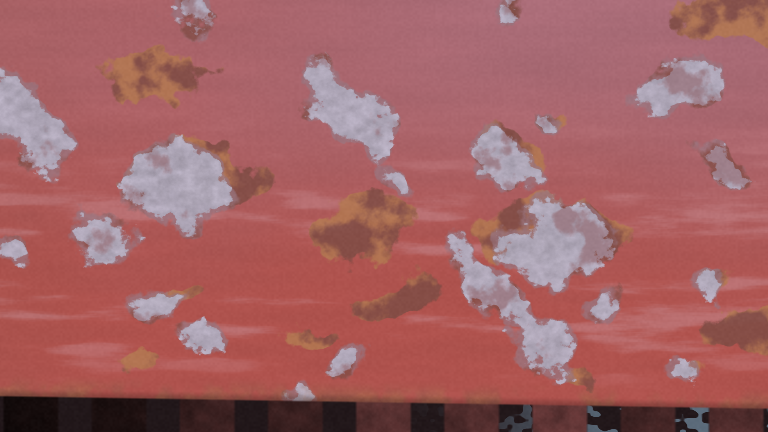
Give the GLSL for this texture, as a WebGL 1 fragment shader.

```glsl
precision highp float;
// Weathered red painted hull: flat patches of ochre rust and flaking pale primer
// are scattered by a low-discrepancy sequence and frayed with layered noise.
// A dark gap with worn supporting blocks runs under the lower edge.
uniform vec2 u_resolution;

const vec3 RED_LOW = vec3(0.69, 0.325, 0.305);
const vec3 RED_HIGH = vec3(0.67, 0.385, 0.405);
const vec3 ROSE = vec3(0.66, 0.43, 0.48);
const vec3 CHALK = vec3(0.74, 0.50, 0.52);
const vec3 OCHRE = vec3(0.70, 0.47, 0.32);
const vec3 BROWN = vec3(0.50, 0.30, 0.27);
const vec3 MAUVE = vec3(0.60, 0.46, 0.50);
const vec3 PALE = vec3(0.70, 0.68, 0.75);
const vec3 DARK = vec3(0.13, 0.09, 0.10);
const vec3 BLOCK = vec3(0.38, 0.21, 0.21);
const vec3 STEEL = vec3(0.36, 0.42, 0.48);

const int PATCHES = 30;
const float SMALLEST = 0.022;
const float LARGEST = 0.115;
const float FRAY = 0.065;
const float EDGE_LEFT = 0.083;
const float EDGE_RIGHT = 0.054;
const float SOFT = 0.005;

float hash(vec2 p) {
  return fract(sin(dot(p, vec2(127.1, 311.7))) * 43758.5453);
}

float noise(vec2 p) {
  vec2 i = floor(p), f = fract(p);
  f = f * f * (3.0 - 2.0 * f);
  return mix(mix(hash(i), hash(i + vec2(1.0, 0.0)), f.x),
             mix(hash(i + vec2(0.0, 1.0)), hash(i + 1.0), f.x), f.y);
}

float fbm(vec2 p) {
  float sum = 0.0, gain = 0.5;
  for (int i = 0; i < 5; i++) {
    sum += gain * noise(p);
    p = mat2(1.6, 1.2, -1.2, 1.6) * p + 7.3;
    gain *= 0.5;
  }
  return sum;
}

// Inside-positive distances: x for pale primer, y for ochre rust
vec2 patchFields(vec2 p, float aspect) {
  vec2 field = vec2(-1.0);
  for (int i = 0; i < PATCHES; i++) {
    float n = float(i) + 1.0;
    float height = pow(fract(n * 0.5698 + 0.3), 1.6);
    vec2 seat = vec2(aspect * fract(n * 0.7549 + 0.13), mix(0.11, 0.97, height));
    float size = mix(SMALLEST, LARGEST, pow(hash(vec2(n, 3.0)), 1.7));
    float kind = hash(vec2(n, 7.0));
    float lean = hash(vec2(n, 11.0)) - 0.3;
    vec2 q = p - seat;
    vec2 tilted = vec2(q.x + lean * q.y, q.y);
    float pale = size - length(tilted * vec2(1.0, mix(0.75, 1.5, kind)));
    vec2 shifted = q - vec2(lean, 0.2) * size;
    float rust = size * 0.95 - length(shifted * vec2(0.65, 1.35));
    if (kind < 0.72) field.x = max(field.x, pale);
    if (kind > 0.48) field.y = max(field.y, rust);
  }
  return field;
}

vec3 hullPaint(vec2 p, float aspect) {
  float cloud = fbm(p * 3.0 + 4.0);
  float streak = fbm(vec2(p.x * 4.0, p.y * 26.0) + 9.0);
  vec3 color = mix(RED_LOW, RED_HIGH, smoothstep(0.25, 0.9, p.y + 0.25 * (cloud - 0.5)));
  float glow = smoothstep(0.35, 1.1, p.y) * smoothstep(0.1, 0.75, p.x / aspect);
  color = mix(color, ROSE, 0.9 * glow);
  float band = smoothstep(0.05, 0.25, p.y) * (1.0 - smoothstep(0.45, 0.8, p.y));
  color = mix(color, CHALK, 0.6 * band * smoothstep(0.52, 0.75, streak));
  color = mix(color, BROWN, 0.3 * (1.0 - smoothstep(0.0, 0.25, p.x)) * cloud);
  return color * (0.96 + 0.08 * streak);
}

vec3 underside(vec2 p, float aspect) {
  float across = p.x * 4.9 + 0.15;
  float cell = floor(across);
  float side = abs(fract(across) - 0.5);
  float block = 1.0 - smoothstep(0.29, 0.33, side);
  float light = mix(0.25, 1.2, p.x / aspect) * (0.6 + 0.6 * hash(vec2(cell, 2.0)));
  vec3 color = mix(DARK, BLOCK * light * (0.7 + 0.6 * fbm(p * 30.0)), block);
  float glint = smoothstep(0.6, 0.7, noise(p * vec2(50.0, 75.0)));
  return mix(color, STEEL, glint * (1.0 - block) * smoothstep(0.5, 0.85, p.x / aspect));
}

void main() {
  float aspect = u_resolution.x / u_resolution.y;
  vec2 p = gl_FragCoord.xy / u_resolution.y;
  vec2 warp = vec2(fbm(p * 7.0), fbm(p * 7.0 + 31.0)) - 0.48;
  float ragged = fbm(p * 24.0 + 5.0) - 0.48;
  float mottle = fbm(p * 16.0 + 17.0);
  float flake = fbm(p * vec2(48.0, 60.0));
  vec2 field = patchFields(p + warp * 0.17, aspect) + ragged * FRAY;

  vec3 color = hullPaint(p, aspect);

  // Ochre rust with brown hearts
  vec3 rust = mix(OCHRE, BROWN, smoothstep(0.36, 0.6, mottle + field.y * 2.0));
  color = mix(color, rust, 0.88 * smoothstep(-SOFT, SOFT, field.y));

  // Worn mauve rim, then flaking primer
  vec3 rim = mix(MAUVE, BROWN, smoothstep(0.5, 0.68, mottle));
  color = mix(color, rim, 0.75 * smoothstep(-0.018, -0.006, field.x));
  float primer = smoothstep(-SOFT, SOFT, field.x + (flake - 0.5) * 0.055);
  vec3 chips = PALE * (0.86 + 0.26 * flake);
  chips = mix(chips, MAUVE, 0.75 * smoothstep(0.53, 0.68, mottle));
  color = mix(color, chips, 0.92 * primer);

  // Stained lower lip and the dark gap beneath it
  float rise = p.y - mix(EDGE_LEFT, EDGE_RIGHT, p.x / aspect);
  float stain = (1.0 - smoothstep(0.0, 0.055, rise)) * smoothstep(0.35, 0.6, mottle);
  color = mix(color, mix(BROWN, OCHRE, flake), 0.65 * stain);
  color *= mix(0.78, 1.0, smoothstep(0.0, 0.02, rise));
  color = mix(underside(p, aspect), color, smoothstep(-0.003, 0.003, rise));

  color += (noise(p * 190.0) - 0.5) * 0.022;
  gl_FragColor = vec4(color, 1.0);
}
```
